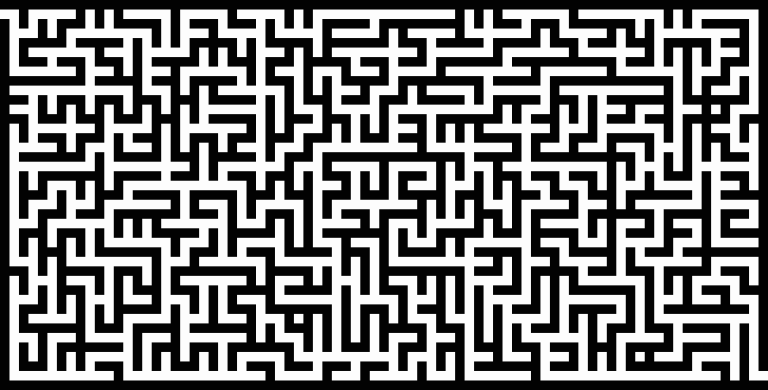
A Shadertoy shader for this pattern:

```glsl
// Black and white rectangular maze with an entrance at upper left and an exit at lower right.
#define CELLS ivec2(40, 20)
#define SEED 17u
#define LOOP_STEPS 12
#define WALL_COLOR vec3(0.008)
#define PATH_COLOR vec3(0.992)

// Integer hash of a lattice post
uint hash(ivec2 p) {
    uint h = (uint(p.x + 8) * 0x9E3779B1u) ^ (uint(p.y + 8 + int(SEED) * 64) * 0x85EBCA6Bu);
    h ^= h >> 15;
    h *= 0x2C1B3C6Du;
    h ^= h >> 13;
    h *= 0x297A2D39u;
    return h ^ (h >> 16);
}

// Four compass steps, counted counterclockwise
ivec2 compass(int d) {
    int s = 1 - (d & 2);
    return (d & 1) == 0 ? ivec2(s, 0) : ivec2(0, s);
}

bool onBorder(ivec2 p) {
    return p.x <= 0 || p.y <= 0 || p.x >= CELLS.x || p.y >= CELLS.y;
}

int firstChoice(ivec2 p) {
    return int((hash(p) >> 8) & 3u);
}

// Direction a post's wall grows; it turns aside if a stronger post wants the same target
int heading(ivec2 p) {
    uint h = hash(p);
    int d = firstChoice(p);
    ivec2 target = p + compass(d);
    if (onBorder(target)) return d;
    for (int k = 0; k < 4; k++) {
        ivec2 rival = target + compass(k);
        if (rival != p && !onBorder(rival) && firstChoice(rival) == ((k + 2) & 3) && hash(rival) > h)
            return (d + 1 + 2 * int((h >> 12) & 1u)) & 3;
    }
    return d;
}

int rank(ivec2 p) {
    return p.y * (CELLS.x + 1) + p.x;
}

// Follows the walls from p to see if they close into a ring
bool closesRing(ivec2 p, int d, bool leaderOnly) {
    ivec2 q = p + compass(d);
    for (int i = 0; i < LOOP_STEPS; i++) {
        if (q == p) return true;
        if (onBorder(q) || (leaderOnly && rank(q) > rank(p))) return false;
        q += compass(heading(q));
    }
    return false;
}

// Final direction: the highest post of each ring turns away to open it
int wallDirection(ivec2 p) {
    if (onBorder(p)) return -1;
    int d = heading(p);
    if (!closesRing(p, d, true)) return d;
    int turn = (hash(p) & 1u) == 0u ? 1 : 3;
    for (int k = 1; k < 4; k++) {
        int e = (d + k * turn) & 3;
        if (!closesRing(p, e, false)) return e;
    }
    return d;
}

// 1 for wall, 0 for path, on the grid of posts, edges and cells
float wall(ivec2 unit) {
    ivec2 last = 2 * CELLS;
    unit = clamp(unit, ivec2(0), last);
    if (unit == ivec2(0, last.y - 1) || unit == ivec2(last.x, 1)) return 0.0;
    if (unit.x == 0 || unit.y == 0 || unit == last || unit.x == last.x || unit.y == last.y) return 1.0;
    ivec2 odd = unit & 1;
    if (odd == ivec2(0)) return 1.0;
    if (odd == ivec2(1)) return 0.0;
    ivec2 post = unit / 2;
    int along = odd.y;
    if (wallDirection(post) == along) return 1.0;
    return wallDirection(post + odd) == along + 2 ? 1.0 : 0.0;
}

void mainImage(out vec4 fragColor, in vec2 fragCoord) {
    vec2 units = vec2(2 * CELLS + 1);
    vec2 pos = fragCoord / iResolution.xy * units - 0.5;
    vec2 pixel = units / iResolution.xy;

    // Blend neighbouring units over one pixel for smooth edges
    ivec2 base = ivec2(floor(pos));
    vec2 blend = clamp((fract(pos) - 0.5) / pixel + 0.5, 0.0, 1.0);
    float cover = 0.0;
    for (int i = 0; i < 4; i++) {
        ivec2 corner = ivec2(i & 1, i >> 1);
        vec2 side = mix(1.0 - blend, blend, vec2(corner));
        float weight = side.x * side.y;
        if (weight > 0.0) cover += weight * wall(base + corner);
    }
    fragColor = vec4(mix(PATH_COLOR, WALL_COLOR, cover), 1.0);
}
```
